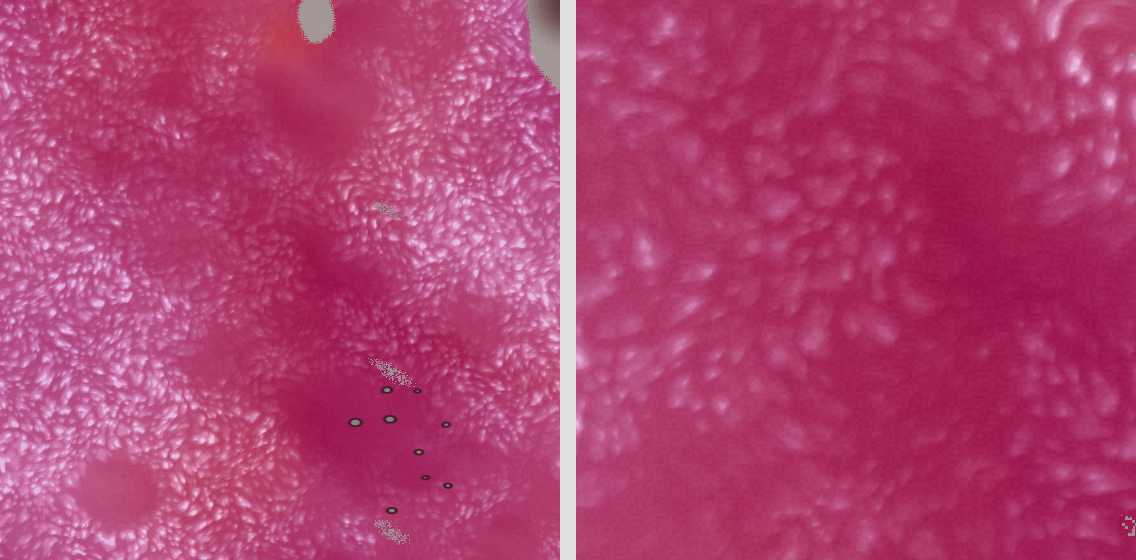
Left: the whole. Right: its middle third, enlarged.
This texture is drawn by a three.js fragment shader. Its source:

```glsl
varying vec2 vUv;

float hash(vec2 p) {
  return fract(sin(dot(p, vec2(127.1, 311.7))) * 43758.5);
}

vec2 cellPoint(vec2 cell) {
  return cell + 0.15 + 0.7 * vec2(hash(cell), hash(cell + 57.3));
}

// Smooth cellular noise: nearby cell values blended by distance
float cloud(vec2 p) {
  float total = 0.0005, weights = 0.001;
  for (int y = -1; y <= 1; y++) {
    for (int x = -1; x <= 1; x++) {
      vec2 cell = floor(p) + vec2(x, y);
      vec2 d = p - cellPoint(cell);
      float w = max(1.0 - dot(d, d) / 1.3, 0.0);
      w *= w;
      total += w * hash(cell + 19.7);
      weights += w;
    }
  }
  return total / weights;
}

// Fan-shaped tufts: crisp at the lower right, fading to the upper left
float tufts(vec2 p) {
  float brightest = 0.0;
  for (int y = -1; y <= 1; y++) {
    for (int x = -1; x <= 1; x++) {
      vec2 cell = floor(p) + vec2(x, y);
      vec2 d = p - cellPoint(cell);
      float angle = -0.9 + 1.5 * (hash(cell + 7.1) - 0.5);
      vec2 axis = vec2(cos(angle), sin(angle));
      float along = dot(d, axis);
      float across = dot(d, vec2(-axis.y, axis.x));
      along *= along > 0.0 ? 4.5 : 1.25;
      float fan = max(1.0 - length(vec2(along, across * 1.8)), 0.0);
      float strength = 0.3 + 0.9 * hash(cell + 31.9);
      brightest = max(brightest, strength * fan * (0.5 + 0.5 * fan));
    }
  }
  return brightest;
}

float ellipse(vec2 p, vec2 radii) {
  return (length(p / radii) - 1.0) * min(radii.x, radii.y);
}

vec3 tissueColor(float shade) {
  vec3 c = mix(vec3(0.60, 0.06, 0.28), vec3(0.64, 0.13, 0.33), smoothstep(-0.25, 0.05, shade));
  c = mix(c, vec3(0.69, 0.23, 0.42), smoothstep(0.0, 0.36, shade));
  c = mix(c, vec3(0.73, 0.33, 0.52), smoothstep(0.34, 0.66, shade));
  c = mix(c, vec3(0.82, 0.48, 0.68), smoothstep(0.64, 0.98, shade));
  return mix(c, vec3(0.90, 0.72, 0.88), smoothstep(0.98, 1.45, shade));
}

void main() {
  vec2 uv = vUv;
  vec2 warped = uv + 0.008 * sin(uv.yx * vec2(43.0, 37.0) + 2.0 * sin(uv * 19.0));
  vec2 slant = vec2(dot(warped, vec2(0.86, -0.51)), dot(warped, vec2(0.51, 0.86)));
  float grain = hash(floor(uv * 512.0));

  // Broad haze with slanted streaks and a deep band down the middle
  float band = abs(uv.x - 0.74 + 0.32 * uv.y);
  float side = smoothstep(0.02, 0.45, band) + 0.25 * (1.0 - uv.y);
  float streak = 0.65 * cloud(slant * vec2(3.0, 9.0)) + 0.35 * cloud(slant * vec2(7.0, 26.0) + 4.0);
  float haze = 0.55 * streak + 0.45 * cloud(warped * 4.5 + 11.0);
  float shade = 0.15 + 1.1 * (haze - 0.5) + 0.3 * (side - 0.5);

  // Clumps of tufts at two sizes, with one smooth clearing
  float clump = 0.55 * cloud(warped * 6.0 + 23.0) + 0.45 * cloud(warped * 15.0 + 5.0);
  float cover = smoothstep(0.32, 0.72, clump + 0.3 * (side - 0.5));
  cover *= smoothstep(0.0, 0.03, ellipse(uv - vec2(0.21, 0.12), vec2(0.06, 0.05)));
  float relief = 0.85 * tufts(warped * 36.0) + 0.65 * tufts(warped * 66.0 + 3.0);
  shade += cover * (0.14 + 1.05 * relief) + 0.06 * relief;
  vec3 color = tissueColor(shade);

  // Warm and cool drift
  float warmth = cloud(uv * 3.5 + 41.0) - 0.5;
  warmth += 0.7 * exp(-300.0 * dot(uv - vec2(0.515, 0.93), uv - vec2(0.515, 0.93)));
  color += vec3(0.08, 0.06, -0.07) * warmth;

  // Two grey openings with grainy rims
  float ragged = 0.014 * (cloud(uv * 30.0) - 0.5);
  float opening = min(ellipse(uv - vec2(0.565, 0.97), vec2(0.038, 0.05)),
                      ellipse(uv - vec2(1.04, 0.97), vec2(0.105, 0.15))) + ragged;
  opening += 0.012 * grain * grain * smoothstep(-0.012, 0.0, opening);
  vec3 grey = mix(vec3(0.64, 0.59, 0.59), vec3(0.38, 0.25, 0.25),
                  1.0 - smoothstep(0.02, 0.10, length(uv - vec2(1.02, 1.0))));
  color = mix(color, grey, 1.0 - smoothstep(-0.002, 0.002, opening));

  // Slanted drifts of grey dust
  for (int i = 0; i < 3; i++) {
    vec2 d = uv - vec2(0.7, 0.05 + 0.285 * float(i));
    d = vec2(dot(d, vec2(0.86, -0.51)), dot(d, vec2(0.51, 0.86)));
    float density = 1.0 - smoothstep(-0.008, 0.004, ellipse(d, vec2(0.034, 0.01)) + ragged);
    color = mix(color, vec3(0.62, 0.54, 0.56), step(1.0 - 0.6 * density, grain));
  }

  // Small dark-rimmed flecks near the lower right
  vec2 fleckCell = floor(uv * 18.0);
  vec2 fleckOffset = uv * 18.0 - fleckCell - 0.35 - 0.3 * hash(fleckCell);
  float fleckSize = 0.06 + 0.1 * hash(fleckCell + 3.3);
  float fleck = ellipse(fleckOffset, fleckSize * vec2(1.3, 0.8)) + 8.0 * ragged;
  float present = step(0.6, hash(fleckCell + 8.8)) * step(length(fleckCell / 18.0 - vec2(0.66, 0.17)), 0.15);
  color = mix(color, vec3(0.30, 0.12, 0.18), present * (1.0 - smoothstep(0.0, 0.04, fleck)));
  color = mix(color, vec3(0.55, 0.50, 0.49), present * (1.0 - smoothstep(-0.06, -0.03, fleck)));

  gl_FragColor = vec4(color + 0.03 * (grain - 0.5), 1.0);
}
```
